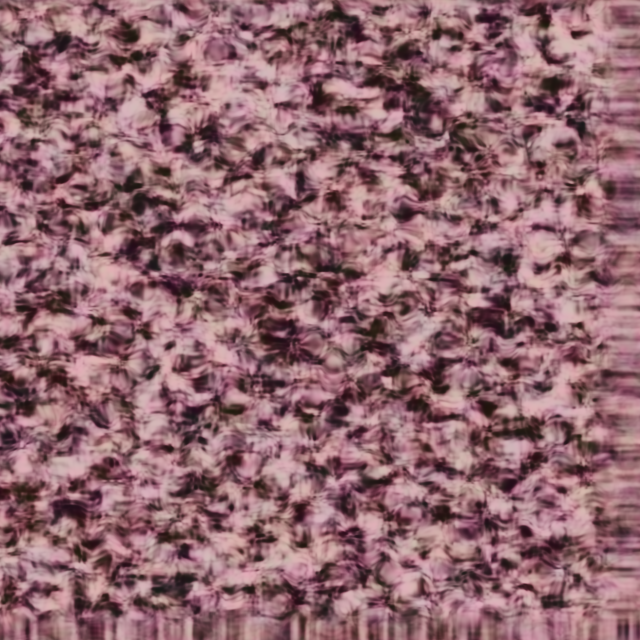
Write a WebGL 1 fragment shader that draws this texture.

```glsl
precision highp float;
// Mottled pink fabric: dark maroon flecks and fine cross-woven streaks, calmer at the borders.

uniform vec2 u_resolution;

const float NOISE_SIGMA = 0.2146; // standard deviation of the value noise below

float hash(vec2 cell) {
  vec3 q = fract(cell.xyx * 0.1031);
  q += dot(q, q.yzx + 33.33);
  return fract((q.x + q.y) * q.z);
}

// Value noise with zero mean and unit variance.
float noise(vec2 p, float seed) {
  p += seed * vec2(17.37, 9.71);
  vec2 cell = floor(p);
  vec2 f = fract(p);
  vec2 w = f * f * (3.0 - 2.0 * f);
  float low = mix(hash(cell), hash(cell + vec2(1.0, 0.0)), w.x);
  float high = mix(hash(cell + vec2(0.0, 1.0)), hash(cell + 1.0), w.x);
  return (mix(low, high, w.y) - 0.5) / NOISE_SIGMA;
}

// Flecks, streaks in both thread directions and grain, scaled to unit variance.
float mottle(vec2 uv) {
  vec2 warp = vec2(noise(uv * 33.0, 1.0), noise(uv * 37.0, 2.0));
  vec2 p = uv + 0.0028 * warp;
  float patches = noise(p * vec2(9.0, 15.0), 3.0);
  float flecks = noise(p * vec2(37.0, 53.0), 4.0);
  float clumps = noise(p * vec2(62.0, 88.0), 5.0);
  float weft = noise(p * vec2(64.0, 190.0), 6.0);
  float warpThread = noise(p * vec2(165.0, 72.0), 7.0);
  float grain = noise(p * vec2(180.0, 205.0), 8.0);
  float sum = 0.32 * patches + flecks + 0.85 * clumps
            + 0.48 * weft + 0.4 * warpThread + 0.36 * grain;
  return sum / 1.54;
}

// Blends toward long soft streaks at the right and bottom borders.
float calmBorders(float tone, vec2 uv) {
  float across = 0.6 * noise(uv * vec2(11.0, 105.0), 9.0)
               + 0.3 * noise(uv * vec2(30.0, 190.0), 10.0);
  float along = 0.6 * noise(uv * vec2(95.0, 12.0), 11.0)
              + 0.35 * noise(uv * vec2(170.0, 28.0), 12.0);
  float right = smoothstep(0.91, 0.98, uv.x);
  float bottom = smoothstep(0.055, 0.015, uv.y);
  float top = smoothstep(0.985, 1.0, uv.y);
  tone = mix(tone, across, 0.75 * right);
  tone = mix(tone, along, 0.75 * bottom);
  return mix(tone, across, 0.5 * top);
}

// Approximate normal distribution function: turns tone into area rank.
float areaRank(float tone) {
  return 1.0 / (1.0 + exp(-1.702 * tone));
}

vec3 blend(vec3 below, vec3 above, float start, float end, float rank) {
  return mix(below, above, clamp((rank - start) / (end - start), 0.0, 1.0));
}

// Colour stops sit at the middle of each colour's share of the area.
vec3 fabricColor(float rank) {
  vec3 black = vec3(0.12, 0.06, 0.07);
  vec3 umber = vec3(0.18, 0.10, 0.11);
  vec3 maroon = vec3(0.33, 0.19, 0.22);
  vec3 plum = vec3(0.47, 0.29, 0.33);
  vec3 mauve = vec3(0.59, 0.40, 0.44);
  vec3 rose = vec3(0.70, 0.52, 0.55);
  vec3 blush = vec3(0.80, 0.64, 0.66);
  vec3 pale = vec3(0.86, 0.71, 0.72);
  vec3 color = blend(black, umber, 0.0, 0.035, rank);
  color = blend(color, maroon, 0.035, 0.125, rank);
  color = blend(color, plum, 0.125, 0.25, rank);
  color = blend(color, mauve, 0.25, 0.425, rank);
  color = blend(color, rose, 0.425, 0.655, rank);
  color = blend(color, blush, 0.655, 0.89, rank);
  return blend(color, pale, 0.89, 1.0, rank);
}

// Small drifts between pink and grey-green, and between warm and cool.
vec3 tint(vec2 uv) {
  float pink = 0.7 * noise(uv * vec2(34.0, 46.0), 13.0)
             + 0.5 * noise(uv * vec2(80.0, 95.0), 14.0);
  float warm = noise(uv * vec2(28.0, 40.0), 15.0);
  return pink * vec3(0.016, -0.014, 0.004) + warm * vec3(0.004, 0.003, -0.013);
}

void main() {
  vec2 uv = gl_FragCoord.xy / u_resolution;
  float tone = calmBorders(mottle(uv), uv);
  vec3 color = fabricColor(areaRank(tone)) + tint(uv);
  gl_FragColor = vec4(clamp(color, 0.0, 1.0), 1.0);
}
```
